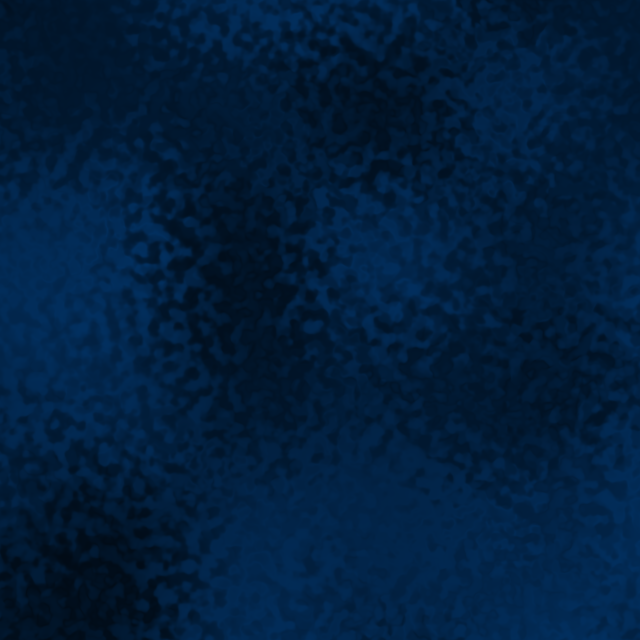
A Shadertoy shader for this texture:

```glsl
float hash(vec2 p) {
    return fract(sin(dot(p, vec2(127.1, 311.7))) * 43758.5453);
}

// Smooth blobs, 0 to 1
float valueNoise(vec2 p) {
    vec2 i = floor(p), f = fract(p);
    vec2 u = f * f * (3.0 - 2.0 * f);
    return mix(mix(hash(i), hash(i + vec2(1, 0)), u.x),
               mix(hash(i + vec2(0, 1)), hash(i + vec2(1, 1)), u.x), u.y);
}

float slope(vec2 cell, vec2 offset) {
    float angle = 6.2832 * hash(cell);
    return dot(vec2(cos(angle), sin(angle)), offset);
}

// Signed ripples around zero
float gradientNoise(vec2 p) {
    vec2 i = floor(p), f = fract(p);
    vec2 u = f * f * f * (f * (f * 6.0 - 15.0) + 10.0);
    return mix(mix(slope(i, f), slope(i + vec2(1, 0), f - vec2(1, 0)), u.x),
               mix(slope(i + vec2(0, 1), f - vec2(0, 1)),
                   slope(i + vec2(1, 1), f - vec2(1, 1)), u.x), u.y);
}

// Saturated ripples: flat tops with crisp flanks, -1 to 1
float ripple(vec2 p) {
    mat2 turn = mat2(0.8, 0.6, -0.6, 0.8);
    float wave = gradientNoise(turn * p * 45.0)
               + 0.3 * gradientNoise(p * 92.0 + 17.3);
    return tanh(5.0 * wave);
}

// Broad light and shade behind the glass
float glow(vec2 p) {
    return 0.72 * valueNoise(p * 4.4 + 8.3) + 0.28 * valueNoise(p * 8.6 + 21.4);
}

void mainImage(out vec4 fragColor, in vec2 fragCoord) {
    vec2 uv = fragCoord / iResolution.y;

    // Frosted glass: the rippled surface bends the view of the glow
    vec2 bend = vec2(ripple(uv), ripple(uv + vec2(1.73, 2.41)));
    float light = 0.24 + 0.35 * (glow(uv + 0.066 * bend) - 0.5);

    // Faint sheen on the ripples themselves
    light *= 1.0 + 0.04 * (bend.y - bend.x);

    vec3 deepBlue = vec3(0.025, 0.5, 1.0);
    fragColor = vec4(deepBlue * clamp(light, 0.01, 0.4), 1.0);
}
```
